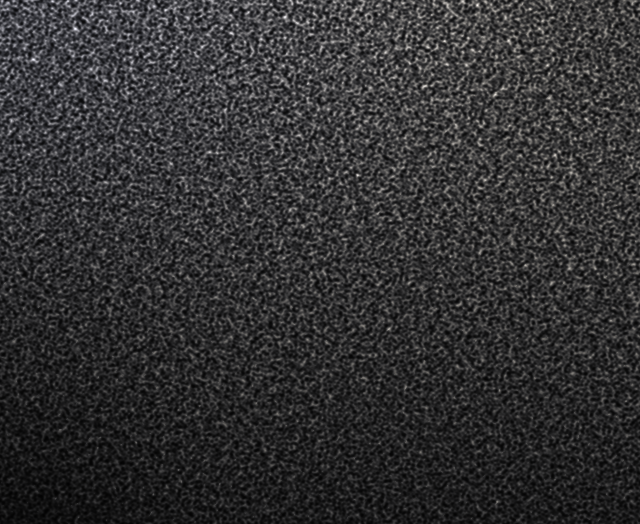
Write a Shadertoy shader that draws this texture.

```glsl
// Dark, gritty sheet of fine sparkling grains, lit softly from the upper left.

float hash(vec2 cell) {
    vec3 q = fract(cell.xyx * 0.1031);
    q += dot(q, q.yzx + 33.33);
    return fract((q.x + q.y) * q.z);
}

// Slope of a random direction at a lattice corner
float cornerSlope(vec2 cell, vec2 corner, vec2 f) {
    float angle = 6.2832 * hash(cell + corner);
    return dot(vec2(cos(angle), sin(angle)), f - corner);
}

float gradientNoise(vec2 p) {
    vec2 cell = floor(p), f = p - cell;
    vec2 w = f * f * f * (f * (f * 6.0 - 15.0) + 10.0);
    float low = mix(cornerSlope(cell, vec2(0, 0), f), cornerSlope(cell, vec2(1, 0), f), w.x);
    float high = mix(cornerSlope(cell, vec2(0, 1), f), cornerSlope(cell, vec2(1, 1), f), w.x);
    return mix(low, high, w.y);
}

// Noise with grains stretched along the given angle
float grainLayer(vec2 p, float angle, vec2 density) {
    vec2 along = vec2(cos(angle), sin(angle));
    vec2 across = vec2(-along.y, along.x);
    return gradientNoise(vec2(dot(p, along), dot(p, across)) * density + 57.0);
}

void mainImage(out vec4 fragColor, in vec2 fragCoord) {
    vec2 uv = fragCoord / iResolution.xy;
    vec2 p = fragCoord / iResolution.y;

    // Broad light: bright top, dim lower left and upper right corners
    float light = mix(0.105, 0.305, uv.y);
    light -= 0.05 * (1.0 - smoothstep(0.0, 0.4, uv.x)) * (1.0 - uv.y);
    light -= 0.06 * smoothstep(0.65, 1.05, uv.x) * smoothstep(0.6, 1.0, uv.y);

    // Fine grains in crossing directions, with faint clumping
    float grain = 3.3 * grainLayer(p, 0.7, vec2(112.0, 142.0));
    grain += 2.8 * grainLayer(p + 3.1, -0.5, vec2(135.0, 165.0));
    grain += 1.4 * grainLayer(p + 7.3, 0.3, vec2(52.0, 60.0));
    float shade = light * (1.0 + 0.44 * grain + 0.06 * (grain * grain - 1.0));

    // Sparse glints
    float glint = smoothstep(0.36, 0.62, grainLayer(p + 5.7, 1.0, vec2(105.0, 125.0)));
    shade += 0.16 * glint * smoothstep(-0.5, 1.5, grain);

    // Cool upper left, slightly warm highlights
    float cool = smoothstep(0.9, 0.0, uv.x) * smoothstep(0.2, 1.0, uv.y);
    vec3 tint = mix(vec3(1.0, 0.995, 0.99), vec3(0.96, 0.98, 1.07), cool);
    tint *= mix(vec3(0.99, 0.99, 1.02), vec3(1.02, 1.0, 0.97), smoothstep(0.1, 0.45, shade));

    fragColor = vec4(clamp(shade * tint, 0.0, 1.0), 1.0);
}
```
